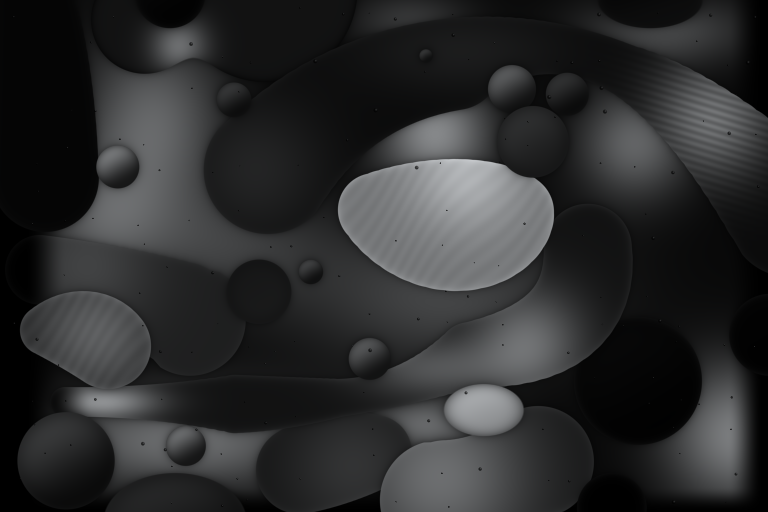
Write a WebGL 1 fragment shader that draws this background.

```glsl
precision highp float;
// Dark monochrome macro of oil drops and winding ribbons floating in lit liquid.
uniform vec2 u_resolution;
#define TINT vec3(.985, 1., 1.015)
#define RIM_WIDTH .007
#define EDGE_SHADE .3
#define LIGHT_DIR vec2(-.5, .86)
#define SPECK_CELL .05
#define SPECK_CHANCE .25
#define STREAK .012
#define RIPPLE .12

vec2 p;      // position, canvas height = 1
float tone;  // brightness built up layer by layer

float hash(vec2 v) {
  vec3 q = fract(v.xyx * .1031);
  q += dot(q, q.yzx + 33.33);
  return fract((q.x + q.y) * q.z);
}
// Soft elliptical and round lights
float glow(float x, float y, float w, float h, float amount) {
  vec2 q = (p - vec2(x, y)) / vec2(w, h);
  return amount * exp(-dot(q, q));
}
float spot(float x, float y, float r, float amount) { return glow(x, y, r, r, amount); }

// Distance to a quadratic curve; control points hold x, y and radius
float tube(vec3 a, vec3 b, vec3 c) {
  float d = 10.;
  vec3 last = a;
  for (int i = 1; i <= 16; i++) {
    float t = float(i) / 16.;
    vec3 next = mix(mix(a, b, t), mix(b, c, t), t);
    vec2 along = next.xy - last.xy;
    vec3 node = mix(last, next, clamp(dot(p - last.xy, along) / dot(along, along), 0., 1.));
    d = min(d, length(p - node.xy) - node.z);
    last = next;
  }
  return d;
}
// Cover the tone with a shape: shaded outside, lit inner rim
void layer(float d, float fill, float rim) {
  float aa = .75 / u_resolution.y;
  fill = max(fill + rim * exp(min(d, 0.) / RIM_WIDTH), 0.);
  tone *= 1. - EDGE_SHADE * exp(-max(d, 0.) / RIM_WIDTH);
  tone = mix(fill, tone, smoothstep(-aa, aa, d));
}
// Shaded ellipse, and a round bead with stronger contrast
void orb(float x, float y, float w, float h, float low, float high) {
  vec2 q = (p - vec2(x, y)) / vec2(w, h);
  float r = length(q), fill = mix(low, high, smoothstep(-.8, .9, dot(q, LIGHT_DIR)));
  layer((r - 1.) * min(w, h), fill * (1. - .5 * pow(min(r, 1.), 5.)), .04);
}
void bead(float x, float y, float r, float high) { orb(x, y, r, r, high * .2, high); }

// Tiny bubbles, at most one in each cell
void specks() {
  vec2 cell = floor(p / SPECK_CELL);
  vec2 center = (cell + .2 + .6 * vec2(hash(cell), hash(cell + 31.))) * SPECK_CELL;
  float size = mix(.0015, .004, pow(hash(cell + 53.), 4.));
  float shown = step(hash(cell + 7.), SPECK_CHANCE);
  tone *= 1. - .7 * shown * (1. - smoothstep(.6, 1.4, length(p - center) / size));
  tone += shown * spot(center.x + size * .3, center.y + size * .3, size * .5, .15);
}
void backdrop() {
  tone = .03 + glow(.3, .76, .14, .18, .36) + spot(.19, .57, .13, .28) + glow(.45, .52, .2, .12, .2)
    + spot(.85, .74, .11, .5) + glow(.87, .42, .27, .14, .24) + spot(1.24, .72, .11, .36)
    + spot(1.44, .15, .14, .46) + glow(.36, .14, .28, .1, .4) + glow(.84, .17, .12, .06, .35)
    + glow(.8, .96, .12, .06, .18) + glow(1.3, .94, .17, .07, .24);
  tone *= smoothstep(.05, .13, p.x) * (1. - smoothstep(1.42, 1.49, p.x)) * smoothstep(0., .05, p.y);
}
// Dark pools along the top and left
void pools() {
  layer(tube(vec3(.068, 1, .078), vec3(.088, .85, .1), vec3(.088, .652, .105)), .02, .02);
  float a = length(p - vec2(.283, .961)) - .105, b = length(p - vec2(.518, 1.02)) - .18;
  float blend = max(.06 - abs(a - b), 0.);
  layer(min(a, b) - blend * blend * 4., .07 + spot(.35, .91, .055, .36), -.04);
  bead(.332, 1.015, .07, .03);
  orb(1.27, 1., .102, .055, .05, .02);
}
// Broad arm sweeping from the centre to the right edge
void arm() {
  vec3 bend = vec3(.889, .875, .09), neck = vec3(1.22, .863, .051);
  float d = tube(vec3(.523, .668, .125), vec3(.668, .846, .096), bend);
  d = min(d, tube(bend, vec3(1.055, .945, .035), neck));
  d = min(d, tube(neck, vec3(1.367, .797, .074), vec3(1.543, .58, .121)));
  float sheen = spot(1.39, .77, .12, .38) * (1. + RIPPLE * sin(420. * (p.y + .3 * p.x)));
  layer(d, .04 + sheen + spot(.5, .67, .14, .1) + glow(.9, .9, .2, .08, .07), .03);
}
// Dim drops of the middle and bottom
void dimDrops() {
  layer(tube(vec3(.078, .473, .068), vec3(.234, .463, .059), vec3(.371, .375, .109)),
    (.12 + spot(.17, .48, .13, .14)) * smoothstep(.05, .13, p.x), .03);
  orb(.506, .43, .063, .063, .1, .09);
  layer(tube(vec3(.586, .082, .086), vec3(.654, .11, .1), vec3(.732, .117, .072)), .08 + spot(.69, .09, .13, .12), .04);
  layer(tube(vec3(.859, .023, .117), vec3(.96, .05, .09), vec3(1.051, .098, .109)), .09 + spot(.86, .07, .17, .34), .05);
  orb(.342, -.02, .14, .096, .06, .16);
  bead(1.246, .256, .125, .03); bead(1.195, .008, .068, 0.); bead(1.504, .346, .08, .01);
}
// Long ribbon rising to a rounded head
void ribbon() {
  vec3 belly = vec3(.459, .211, .057), waist = vec3(.664, .223, .037), hip = vec3(.918, .307, .064);
  float d = min(tube(vec3(.127, .215, .029), vec3(.293, .215, .027), belly), tube(belly, vec3(.557, .211, .053), waist));
  d = min(d, tube(waist, vec3(.791, .234, .029), hip));
  d = min(d, tube(hip, vec3(1.162, .332, .096), vec3(1.148, .516, .086)));
  float lit = .07 + glow(.2, .215, .11, .035, .5) + glow(.84, .28, .14, .06, .25) + spot(1.03, .33, .11, .36);
  layer(d, lit * smoothstep(.09, .18, p.x), .06);
}
// Bright central drop, leaf-shaped drop and round beads
void brightDrops() {
  float streak = STREAK * sin(dot(p, vec2(-190, 150)) + 4. * sin(20. * p.x));
  layer(tube(vec3(.732, .59, .072), vec3(.908, .533, .184), vec3(1.006, .586, .076)), .46 + streak + spot(.91, .66, .11, .24), .12);
  layer(tube(vec3(.088, .355, .049), vec3(.17, .363, .094), vec3(.211, .324, .084)), .1 + streak + spot(.19, .35, .13, .27), .1);
  bead(1., .826, .047, .38); bead(1.108, .816, .042, .2); bead(.23, .674, .042, .5); bead(.457, .805, .034, .22);
  bead(.607, .469, .024, .26); bead(.722, .299, .041, .36); bead(.363, .129, .039, .45); bead(.129, .1, .095, .24);
  bead(.832, .891, .013, .2);
  orb(1.041, .723, .07, .07, .11, .19); orb(.945, .199, .078, .051, .56, .68);
}
void main() {
  p = gl_FragCoord.xy / u_resolution.y;
  backdrop(); pools(); arm(); dimDrops(); ribbon(); brightDrops(); specks();
  gl_FragColor = vec4(clamp(tone * TINT, 0., 1.), 1.);
}
```
